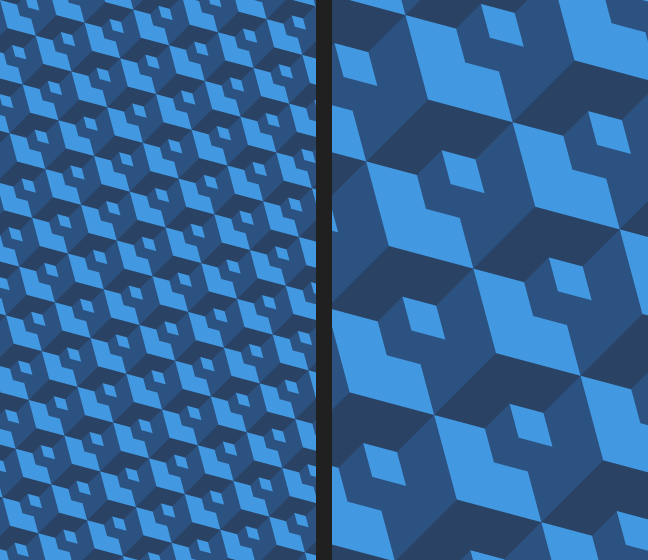
Left: the whole. Right: its middle third, enlarged.
Reproduce this pattern procedurally as a WebGL 2 fragment shader.

```glsl
#version 300 es
precision highp float;
// Tilted isometric blue cubes, each with a small cube set into one corner.

uniform vec2 u_resolution;
out vec4 fragColor;

const vec3 LIGHT = vec3(0.259, 0.600, 0.882);
const vec3 MID   = vec3(0.173, 0.322, 0.510);
const vec3 DARK  = vec3(0.165, 0.263, 0.396);
const float H = 0.8660254; // sin 60 degrees

// Offset from the nearest centre of a hexagon grid with unit sides
vec2 hexCell(vec2 p) {
  vec2 s = vec2(3.0, 2.0 * H);
  vec2 a = mod(p + 0.5 * s, s) - 0.5 * s;
  vec2 b = mod(p, s) - 0.5 * s;
  return dot(a, a) < dot(b, b) ? a : b;
}

// Three rhombic faces meeting at the cell centre
vec3 cubeFaces(vec2 v, vec3 left, vec3 lower, vec3 upper) {
  float l = -v.x;
  float d = dot(v, vec2(0.5, H));
  float u = dot(v, vec2(0.5, -H));
  if (l > max(d, u)) return left;
  return d > u ? lower : upper;
}

vec3 pattern(vec2 p) {
  // Small cube, centred on the corner between three big faces
  vec2 n = hexCell(p - vec2(1.0, 0.0));
  vec2 k = abs(n);
  if (max(k.y, H * k.x + 0.5 * k.y) < 0.4 * H) return cubeFaces(n, MID, MID, LIGHT);
  // Big cube
  return cubeFaces(hexCell(p - vec2(0.5, H)), MID, DARK, LIGHT);
}

void main() {
  float c = cos(radians(15.0)), s = sin(radians(15.0));
  vec3 color = vec3(0.0);
  // 4 x 4 samples per pixel smooth the edges
  for (int i = 0; i < 16; i++) {
    vec2 jitter = (vec2(i % 4, i / 4) + 0.5) / 4.0 - 0.5;
    vec2 p = gl_FragCoord.xy + jitter;
    // Measured from the top left, in cube sides: 19.2 per canvas height
    p = vec2(p.x, u_resolution.y - p.y) / u_resolution.y * 19.2;
    color += pattern(vec2(c * p.x + s * p.y, c * p.y - s * p.x));
  }
  fragColor = vec4(color / 16.0, 1.0);
}
```
